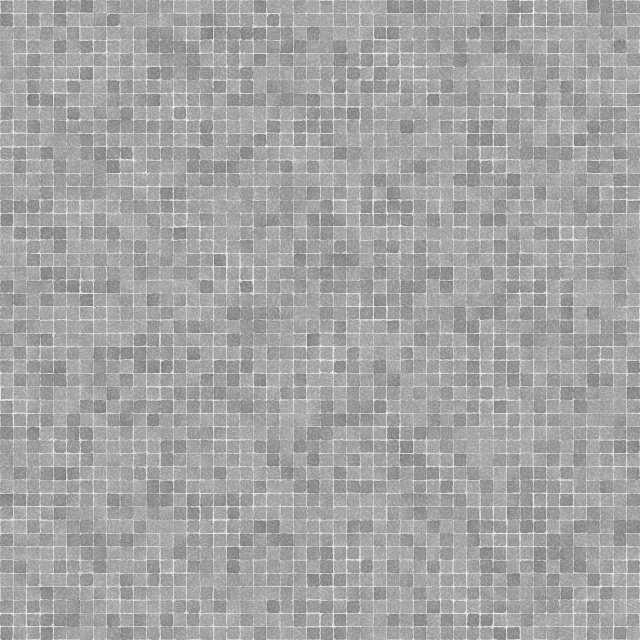
Reproduce this texture procedurally as a WebGL 1 fragment shader.

```glsl
precision highp float;
// Grey mosaic of 48 by 48 small hand-cut tiles with thin pale joints.
// Each cell holds a skewed rounded box with its own size, tone and brushed
// grain; layered sines wobble the edges and fade the joints in patches.

uniform vec2 u_resolution;

const float TILES = 48.0;

float hash(vec2 p) {
  vec3 q = fract(vec3(p.xyx) * 0.1031);
  q += dot(q, q.yzx + 33.33);
  return fract((q.x + q.y) * q.z);
}

vec2 hash2(vec2 p) {
  return vec2(hash(p), hash(p + 71.7));
}

// Distance to the nearest scattered point
float cellular(vec2 p) {
  vec2 cell = floor(p);
  vec2 f = fract(p);
  float nearest = 2.0;
  for (int y = -1; y <= 1; y++) {
    for (int x = -1; x <= 1; x++) {
      vec2 o = vec2(float(x), float(y));
      vec2 d = o + hash2(cell + o + 200.0) - f;
      nearest = min(nearest, dot(d, d));
    }
  }
  return sqrt(nearest);
}

// Broad uneven patches, about -1 to 1
float patches(vec2 p) {
  return (sin(p.x * 0.53 + 1.7 * sin(p.y * 0.39))
        + sin(p.y * 0.67 + 1.9 * sin(p.x * 0.31 + 2.0))
        + sin((p.x + p.y) * 0.91 + 4.0)) / 3.0;
}

float roundedBox(vec2 p, vec2 halfSize, float radius) {
  vec2 q = abs(p) - halfSize + radius;
  return length(max(q, 0.0)) + min(max(q.x, q.y), 0.0) - radius;
}

void main() {
  vec2 g = gl_FragCoord.xy / u_resolution * TILES;
  float pixel = TILES / min(u_resolution.x, u_resolution.y);
  vec2 id = floor(g);
  vec2 p = fract(g) - 0.5;
  float wear = patches(g);

  // Tile outline: shifted, skewed and slightly wavy
  vec2 shape = hash2(id + 11.0);
  vec2 skew = hash2(id + 37.0) - 0.5;
  vec2 q = p - 0.035 * (hash2(id + 53.0) - 0.5);
  q += 0.11 * skew * q.yx;
  q += 0.012 * sin(q.yx * 13.0 + 6.283 * shape);
  vec2 halfSize = 0.452 + 0.04 * hash2(id + 91.0) - 0.012 * wear;
  float d = roundedBox(q, halfSize, mix(0.06, 0.24, shape.x * shape.x));

  // Brushed grain in a direction of its own for each tile
  float angle = 6.283 * hash(id + 17.0);
  vec2 along = vec2(cos(angle), sin(angle));
  vec2 brushed = vec2(dot(p, along) * 3.0, dot(p, vec2(-along.y, along.x)) * 8.0);
  float streak = cellular(brushed + id * 9.0) - 0.45;
  float speckle = cellular(g * 6.0) - 0.45;
  float scratch = sin(brushed.y * 4.5 + 2.0 * sin(brushed.x * 2.0 + angle));

  // Tile face: own tone, soft slope of shade, grain and darker rim
  float pick = hash(id + 5.0);
  float tone = mix(0.665, 0.555, pick * pick);
  tone += 0.075 * dot(p, along) * shape.y;
  tone += 0.10 * streak + 0.075 * speckle + 0.014 * scratch * shape.x;
  tone -= 0.03 * pick * smoothstep(-0.16, -0.03, d);
  tone += 0.012 * patches(g * 0.7 + 9.0);

  // Pale joint, fainter in some patches and on some tiles
  float grout = 0.825 + 0.05 * wear + 0.08 * (hash(id + 67.0) - 0.5);
  grout += 0.10 * speckle;
  float soft = max(0.02, 0.55 * pixel);
  float joint = smoothstep(-soft, soft, d);

  gl_FragColor = vec4(vec3(mix(tone, grout, joint)), 1.0);
}
```
